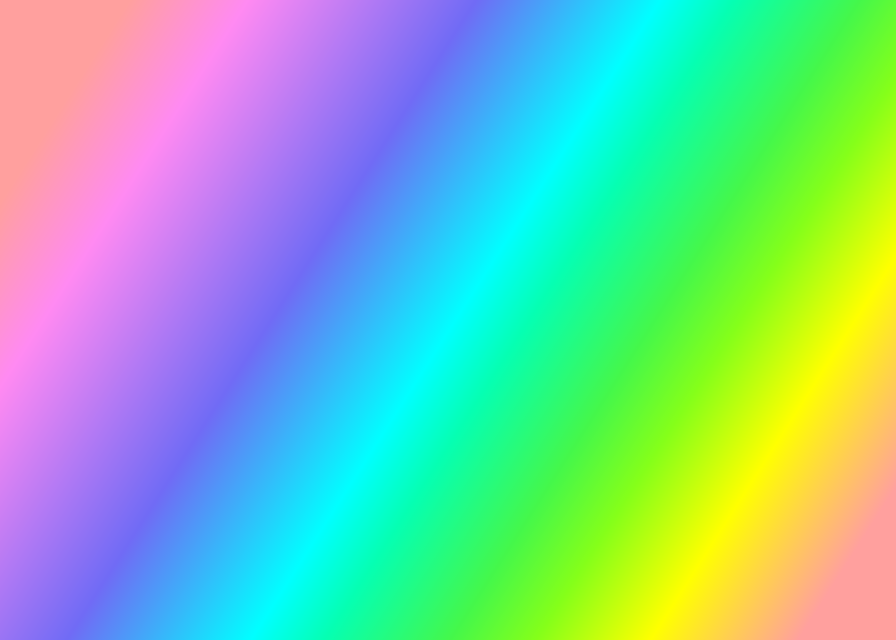
Give the GLSL for this background, as a Shadertoy shader.

```glsl
const float SLANT = 0.457;   // band drift across the full canvas height
const int STOPS = 9;

const vec3 SALMON = vec3(1.00, 0.627, 0.620);
const vec3 PINK   = vec3(1.00, 0.54, 0.95);
const vec3 VIOLET = vec3(0.44, 0.42, 0.96);
const vec3 CYAN   = vec3(0.00, 1.00, 1.00);
const vec3 MINT   = vec3(0.02, 1.00, 0.70);
const vec3 GREEN  = vec3(0.27, 0.97, 0.29);
const vec3 LIME   = vec3(0.52, 1.00, 0.10);
const vec3 YELLOW = vec3(1.00, 1.00, 0.00);

const vec3 COLOURS[STOPS] = vec3[STOPS](
    SALMON, PINK, VIOLET, CYAN, MINT, GREEN, LIME, YELLOW, SALMON);
const float PLACES[STOPS] = float[STOPS](
    0.145, 0.277, 0.532, 0.737, 0.819, 0.960, 1.055, 1.183, 1.348);

// Piecewise linear ramp, flat beyond both ends
vec3 rainbow(float s) {
    vec3 colour = COLOURS[0];
    for (int i = 1; i < STOPS; i++) {
        float t = (s - PLACES[i - 1]) / (PLACES[i] - PLACES[i - 1]);
        colour = mix(colour, COLOURS[i], clamp(t, 0.0, 1.0));
    }
    return colour;
}

void mainImage(out vec4 fragColor, in vec2 fragCoord) {
    vec2 uv = fragCoord / iResolution.xy;

    // Position across the slanted bands, from the top left corner
    float s = uv.x + SLANT * (1.0 - uv.y);
    fragColor = vec4(rainbow(s), 1.0);
}
```
